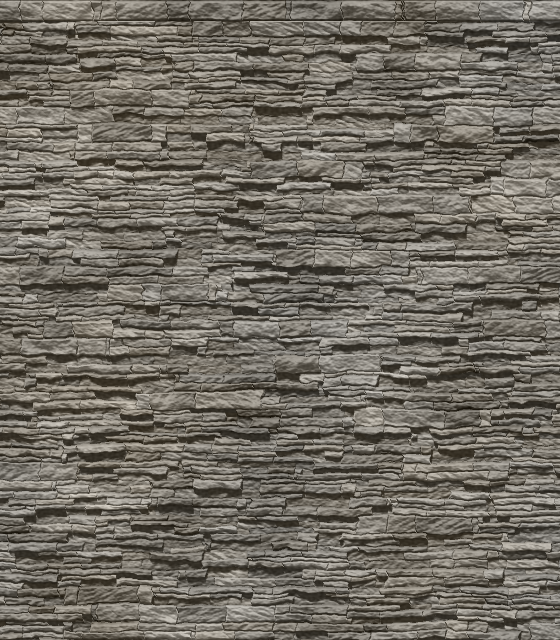
Give the GLSL for this texture, as a Shadertoy shader.

```glsl
#define ROWS 36.0          // courses below the coping
#define LEDGES 5.5         // runs of equal layering per canvas height
#define STONES 14.0        // stones per canvas height along a layer
#define COPING 0.967       // start of the top course
#define RELIEF 0.0135      // how far stones stand out
#define GRAIN 0.0031       // depth of the split faces
#define SHADOW_SLOPE 0.72  // steepness of the light
#define FACE_TONE 0.485
#define SHADOW_TONE 0.165
#define RECESSED 0.29      // share of thin stones lying far back

float hash(vec2 p) {
    vec3 q = fract(p.xyx * 0.1031);
    q += dot(q, q.yzx + 33.33);
    return fract((q.x + q.y) * q.z);
}

vec2 gradient(vec2 cell) {
    return 2.0 * vec2(hash(cell), hash(cell + 57.3)) - 1.0;
}

// Gradient noise, roughly -0.7 to 0.7
float noise(vec2 p) {
    vec2 i = floor(p), f = p - i;
    vec2 u = f * f * f * (f * (f * 6.0 - 15.0) + 10.0);
    vec2 e = vec2(1.0, 0.0);
    float low = mix(dot(gradient(i), f), dot(gradient(i + e), f - e), u.x);
    float high = mix(dot(gradient(i + e.yx), f - e.yx), dot(gradient(i + 1.0), f - 1.0), u.x);
    return 1.3 * mix(low, high, u.y);
}

// Uneven division of a line: x = cell index, y = distance to the nearest joint
vec2 divide(float u, float seed) {
    u += 17.0 * hash(vec2(seed, 3.7));
    float c = floor(u);
    if (u < c + 0.7 * hash(vec2(c, seed))) c -= 1.0;
    float left = c + 0.7 * hash(vec2(c, seed));
    float right = c + 1.0 + 0.7 * hash(vec2(c + 1.0, seed));
    return vec2(c, min(u - left, right - u));
}

// Height of the wall; also gives the random number of the stone and its crevice
float wall(vec2 p, out float stone, out float crevice) {
    // Wavy courses with ragged edges
    float ripple = noise(p * vec2(32.0, 45.0) + 7.0);
    float ragged = noise(p * vec2(95.0, 110.0) + 21.0);
    vec2 q = p + vec2(0.005 * ripple + 0.003 * ragged, 0.0036 * ripple + 0.0018 * ragged);
    q.y += 0.006 * noise(p * vec2(8.0, 12.0));

    // Courses, split into one to three layers
    bool coping = p.y > COPING;
    float y = coping ? (p.y - COPING) / (1.0 - COPING) : q.y * ROWS;
    float row = coping ? 99.0 : floor(y);
    vec2 ledge = divide(q.x * LEDGES, row);
    float layers = coping ? 1.0 : 1.0 + floor(2.99 * sqrt(hash(vec2(ledge.x, row + 0.5))));
    float v = fract(y);
    v += 0.1 * sin(6.2832 * v) * (2.0 * hash(vec2(row, ledge.x + 9.5)) - 1.0);
    float layer = floor(v * layers);
    float across = v * layers - layer;

    // Single stones of a layer
    float seed = row * 7.0 + layer + ledge.x * 31.0;
    vec2 block = divide(q.x * STONES, seed);
    stone = hash(vec2(block.x, seed + 0.3));
    float joint = min(block.y / STONES, ledge.y / LEDGES);
    float bed = min(across, 1.0 - across) / (layers * ROWS);
    float bevel = smoothstep(0.0, 0.0026, min(joint * 1.6, bed) + 0.0016 * ripple);
    crevice = 1.0 - bevel;

    // Uneven protrusion, some thin stones far back
    float depth = mix(0.4, 1.0, hash(vec2(stone * 91.0, 4.0)));
    if (layers > 1.5 && hash(vec2(stone * 53.0, 8.0)) < RECESSED) depth = 0.03;
    if (coping) depth = 0.95;
    depth *= 1.0 + 0.4 * ripple;

    // Slanting split faces with sharp ridges
    float lean = 2.8 * stone - 1.4;
    vec2 s = vec2(p.x + lean * p.y, p.y);
    float grain = 0.8 * abs(noise(s * vec2(42.0, 62.0) + stone * 40.0))
                + 0.42 * noise(s * vec2(90.0, 140.0))
                + 0.18 * noise(p * vec2(200.0, 290.0));
    return RELIEF * depth * mix(0.6, 1.0, bevel) + GRAIN * grain;
}

vec3 shade(vec2 p) {
    float stone, crevice, otherStone, otherCrevice;
    float h = wall(p, stone, crevice);

    // Light from above
    float above = wall(p + vec2(-0.0002, 0.0016), otherStone, otherCrevice);
    float slope = (h - above) / 0.0016;
    float blocked = 0.0;
    for (int i = 1; i <= 5; i++) {
        float d = 0.0027 * float(i);
        float caster = wall(p + vec2(-0.2, 1.0) * d, otherStone, otherCrevice);
        blocked = max(blocked, caster - h - SHADOW_SLOPE * d);
    }
    float shadow = smoothstep(0.0002, 0.0042, blocked);

    // Tone and tint
    float speck = noise(p * vec2(170.0, 230.0) + 30.0);
    float tone = FACE_TONE + 0.14 * (stone - 0.5) + 0.07 * speck;
    tone += 0.1 * noise(p * 3.7) + 0.09 * noise(p * vec2(9.0, 15.0) + 13.0);
    tone += 0.5 * clamp(slope, -0.34, 0.34) - 0.13 * crevice;
    tone = mix(tone, SHADOW_TONE + 0.06 * speck, 0.94 * shadow);
    float warmth = 0.014 * noise(p * 3.0 + 5.0) + 0.012 * (fract(stone * 37.0) - 0.5);
    return vec3(tone) + vec3(0.02, 0.0, -0.037) + warmth * vec3(1.0, 0.2, -1.0);
}

void mainImage(out vec4 fragColor, in vec2 fragCoord) {
    // Two samples per pixel smooth the edges
    vec2 offset = vec2(0.25, -0.25);
    vec3 color = shade((fragCoord + offset) / iResolution.y)
               + shade((fragCoord - offset) / iResolution.y);
    fragColor = vec4(clamp(0.5 * color, 0.0, 1.0), 1.0);
}
```
